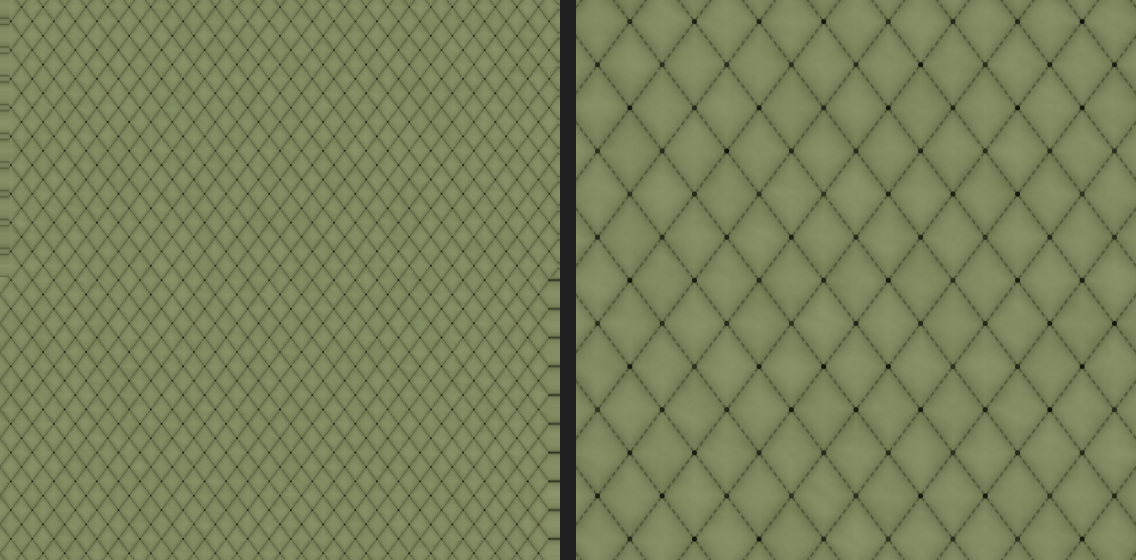
Left: the whole. Right: its middle third, enlarged.
This texture is drawn by a WebGL 2 fragment shader. Its source:

```glsl
#version 300 es
precision highp float;
// Quilted olive cloth: a lattice of padded diamonds with dashed seams and a
// dark stud at every crossing. Seams are integer lines of two diagonal
// coordinates; layered value noise adds creases and uneven dye.
uniform vec2 u_resolution;
out vec4 fragColor;

const vec2 REPEATS = vec2(26.0, 19.48);     // diamonds across and down
const vec2 LATTICE_ORIGIN = vec2(0.5, 0.4228);
const vec3 PAD_COLOR = vec3(0.522, 0.563, 0.398);
const vec3 SEAM_COLOR = vec3(0.415, 0.450, 0.305);
const vec3 STITCH_COLOR = vec3(0.24, 0.27, 0.16);
const vec3 STUD_COLOR = vec3(0.07, 0.08, 0.04);
const float PAD_FALLOFF = 0.0040;           // width of the seam shadow
const float STITCH_HALF_WIDTH = 0.0006;
const float STITCH_OPACITY = 0.55;
const float STITCHES_PER_EDGE = 7.0;
const float STITCH_DUTY = 0.6;
const float STUD_RADIUS = 0.0015;
const float CREASE_STRENGTH = 0.045;
const float DYE_STRENGTH = 0.02;
const float BORDER_SPLIT = 0.505;           // height where the borders shift
const vec2 UPPER_SPAN = vec2(0.0150, 0.9960);
const vec2 LOWER_SPAN = vec2(0.0020, 0.9820);

float hash(vec2 p) {
    vec3 q = fract(p.xyx * vec3(0.1031, 0.1030, 0.0973));
    q += dot(q, q.yzx + 33.33);
    return fract((q.x + q.y) * q.z);
}

float valueNoise(vec2 p) {
    vec2 cell = floor(p), f = fract(p);
    f = f * f * (3.0 - 2.0 * f);
    float low = mix(hash(cell), hash(cell + vec2(1, 0)), f.x);
    float high = mix(hash(cell + vec2(0, 1)), hash(cell + vec2(1, 1)), f.x);
    return mix(low, high, f.y);
}

// Sum of octaves, roughly -0.5 to 0.5
float fbm(vec2 p) {
    float sum = 0.0, weight = 0.5;
    for (int i = 0; i < 4; i++) {
        sum += weight * (valueNoise(p) - 0.5);
        p = mat2(1.6, 1.2, -1.2, 1.6) * p + 7.3;
        weight *= 0.5;
    }
    return sum;
}

// Antialiased coverage of a shape from its signed distance
float coverage(float dist, float pixel) {
    return clamp(0.5 - dist / pixel, 0.0, 1.0);
}

// One dashed seam: distance across it, diagonal coordinate along it
float stitches(float across, float along, float pixel, float diagonalScale) {
    float dash = abs(fract(along * STITCHES_PER_EDGE) - 0.5) - 0.5 * STITCH_DUTY;
    float dashDist = dash / (STITCHES_PER_EDGE * diagonalScale);
    return coverage(across - STITCH_HALF_WIDTH, pixel) * coverage(dashDist, pixel);
}

void main() {
    vec2 uv = gl_FragCoord.xy / u_resolution;
    float pixel = 1.0 / min(u_resolution.x, u_resolution.y);

    // Side borders stretch the last column of cloth into streaks
    vec2 span = uv.y > BORDER_SPLIT ? UPPER_SPAN : LOWER_SPAN;
    vec2 cloth = vec2(clamp(uv.x, span.x, span.y), uv.y);

    // Diagonal coordinates and offsets from the nearest seams
    vec2 p = (cloth - LATTICE_ORIGIN) * REPEATS;
    vec2 diagonal = vec2(p.x + p.y, p.x - p.y);
    vec2 offset = diagonal - round(diagonal);
    float diagonalScale = length(REPEATS);
    vec2 seamDist = abs(offset) / diagonalScale;

    // Padded diamonds, darker where the cloth sinks into the seams
    float padHeight = 1.0 - exp(-min(seamDist.x, seamDist.y) / PAD_FALLOFF);
    vec3 color = mix(SEAM_COLOR, PAD_COLOR, padHeight);

    // Slanted creases, fine grain, and patches of greener or browner dye
    float crease = fbm(cloth * vec2(60.0, 110.0) + cloth.yx * 25.0);
    float grain = valueNoise(cloth * 380.0) - 0.5;
    float padTone = hash(floor(diagonal) + 50.0) - 0.5;
    float dye = fbm(cloth * 9.0 + 3.0);
    color += CREASE_STRENGTH * crease + 0.010 * grain + 0.008 * padTone;
    color += DYE_STRENGTH * dye * vec3(1.0, 0.2, 0.3);

    // Dashed thread along both seam directions
    float thread = max(stitches(seamDist.x, diagonal.y, pixel, diagonalScale),
                       stitches(seamDist.y, diagonal.x, pixel, diagonalScale));
    color = mix(color, STITCH_COLOR, STITCH_OPACITY * thread);

    // Studs at the crossings, each of a slightly different strength
    vec2 studOffset = 0.5 * vec2(offset.x + offset.y, offset.x - offset.y) / REPEATS;
    float stud = coverage(length(studOffset) - STUD_RADIUS, pixel);
    float strength = mix(0.65, 1.0, hash(round(diagonal) + 90.0));
    color = mix(color, STUD_COLOR, stud * strength);

    fragColor = vec4(color, 1.0);
}
```
